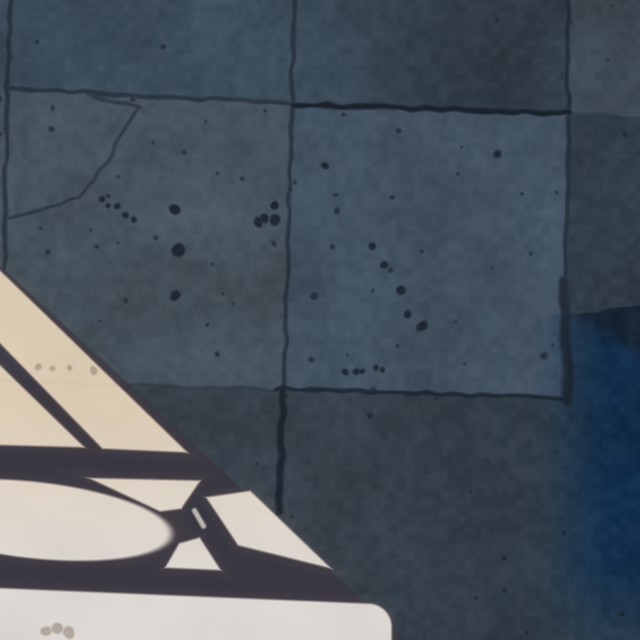
A three.js fragment shader for this texture:

```glsl
// Worn blue-grey floor tiles with grout, cracks and dark spots, crossed by
// sunlight falling through an ornamental frame. Tiles come from sheared joint
// lines, the light from convex quads, an ellipse and a rounded slab.
varying vec2 vUv;

const vec3 TILE_LEFT = vec3(.275, .322, .36);
const vec3 TILE_MID = vec3(.262, .318, .378);
const vec3 TILE_TOP = vec3(.235, .292, .345);
const vec3 TILE_DIM = vec3(.19, .235, .275);
const vec3 TILE_LOW = vec3(.218, .253, .29);
const vec3 BLUE_SHADE = vec3(.075, .185, .3);
const vec3 GROUT = vec3(.095, .125, .165);
const vec3 FRAME = vec3(.215, .21, .25);
const vec3 SUN_WARM = vec3(.88, .815, .72);
const vec3 SUN_PALE = vec3(.88, .86, .845);
const vec3 STAIN = vec3(.58, .52, .47);
const float SOFT = .0028;
const float GRAIN = .07;

float hash(vec2 p) {
  vec3 q = fract(p.xyx * .1031);
  q += dot(q, q.yzx + 33.33);
  return fract((q.x + q.y) * q.z);
}

float noise(vec2 p) {
  vec2 i = floor(p), f = fract(p);
  f = f * f * (3. - 2. * f);
  return mix(mix(hash(i), hash(i + vec2(1, 0)), f.x),
             mix(hash(i + vec2(0, 1)), hash(i + vec2(1, 1)), f.x), f.y);
}

float fbm(vec2 p) {
  float sum = 0., amp = .5;
  for (int i = 0; i < 4; i++) { sum += amp * noise(p); p = p * 2.03 + 17.; amp *= .5; }
  return sum;
}

float fill(float d) { return 1. - smoothstep(-SOFT, SOFT, d); }

// Soft segment from s.xy to s.zw
float stroke(vec2 p, vec4 s, float w) {
  vec2 e = s.zw - s.xy, r = p - s.xy;
  float d = length(r - e * clamp(dot(r, e) / dot(e, e), 0., 1.));
  return 1. - smoothstep(w * .3, w + SOFT, d);
}

float edge(vec2 p, vec2 a, vec2 b) {
  vec2 e = normalize(b - a);
  return dot(p - a, vec2(-e.y, e.x));
}

// Convex quad, corners clockwise
float quad(vec2 p, vec4 a, vec4 b) {
  return max(max(edge(p, a.xy, a.zw), edge(p, a.zw, b.xy)),
             max(edge(p, b.xy, b.zw), edge(p, b.zw, a.xy)));
}

// Jittered spots strung along a segment
float trail(vec2 p, vec4 s, float count, float jitter, float size) {
  float m = 0.;
  for (int i = 0; i < 5; i++) {
    float k = float(i);
    if (k >= count) break;
    vec2 h = vec2(hash(s.xy * 91. + k), hash(s.zw * 57. + k * 3.));
    vec2 c = mix(s.xy, s.zw, k / (count - 1.)) + jitter * (h - .5);
    m = max(m, fill(length(p - c) - size * (.65 + .5 * h.x)));
  }
  return m;
}

// Tiny spots, at most one per cell
float scatter(vec2 p, float cell, float share) {
  float m = 0.;
  for (int k = 0; k < 9; k++) {
    vec2 c = floor(p / cell) + vec2(mod(float(k), 3.), k / 3) - 1.;
    vec2 o = vec2(hash(c + 31.), hash(c + 73.));
    m = max(m, step(hash(c + 5.), share) * fill(length(p - (c + o) * cell) - .002 - .004 * o.x * o.y));
  }
  return m;
}

void main() {
  vec2 p = vUv, q = p + .006 * (vec2(noise(p * 45.), noise(p * 45. + 9.)) - .5);
  float mottle = fbm(p * 9.);

  // Tiles split by sheared joints
  float right = fill(.434 + .026 * q.y - q.x), far = fill(.884 + .005 * q.y - q.x);
  float top = fill(.861 - .042 * q.x - q.y), low = fill(q.y - .405 + .03 * q.x);
  vec3 col = mix(TILE_LEFT, TILE_MID, right);
  col = mix(col, mix(TILE_TOP, TILE_DIM, smoothstep(.5, .75, p.x)), top);
  col = mix(col, mix(TILE_LOW, TILE_DIM, smoothstep(.45, .85, p.x)), low);
  col = mix(col, TILE_DIM + .05 * top, far);

  // Blue shade and its dark upper lip
  float lower = fill(q.y - .51 - .1 * (q.x - .89));
  col = mix(col, BLUE_SHADE, lower * smoothstep(.82, .97, p.x) * smoothstep(-.08, .15, p.y));
  col = mix(col, GROUT, .7 * lower * far * smoothstep(-.02, .02, p.y - .51 + .6 * (p.x - .89)));
  col = col * (.86 + .28 * mottle) + GRAIN * (fbm(p * 75.) - .5);

  // Grout and cracks
  float g = .55 * stroke(q, vec4(.013, .861, .456, .839), .003);
  g = max(g, .95 * stroke(q, vec4(.456, .837, .889, .823), .004));
  g = max(g, .2 * stroke(q, vec4(0, .405, .443, .392), .002));
  g = max(g, .75 * stroke(q, vec4(.43, .392, .89, .378), .003));
  g = max(g, .55 * stroke(q, vec4(.015, 1, .006, .57), .003));
  g = max(g, .55 * stroke(q, vec4(.46, 1, .444, .392), .003));
  g = max(g, .85 * stroke(q, vec4(.442, .392, .436, .2), .006));
  g = max(g, .6 * stroke(q, vec4(.89, 1, .884, .56), .003));
  g = max(g, .75 * stroke(q, vec4(.881, .56, .887, .375), .01));
  float crack = max(stroke(q, vec4(.215, .833, .169, .75), .002), stroke(q, vec4(.169, .75, .124, .69), .002));
  crack = max(crack, stroke(q, vec4(.124, .69, .013, .66), .002));
  crack = max(crack, stroke(q, vec4(.135, .853, .218, .833), .003));
  g = max(g, .45 * crack);

  // Spots in runs, then sparse scatter
  float s = trail(q, vec4(.271, .672, .277, .54), 3., .008, .009);
  s = max(s, trail(q, vec4(.4, .66, .424, .67), 5., .022, .007));
  s = max(s, trail(q, vec4(.583, .605, .652, .478), 5., .025, .007));
  s = max(s, trail(q, vec4(.538, .418, .602, .426), 5., .012, .005));
  s = max(s, trail(q, vec4(.16, .686, .207, .655), 5., .012, .005));
  s = max(s, trail(q, vec4(.508, .74, .778, .762), 2., .005, .008));
  s = max(s, .75 * scatter(q, .045, .3 - .2 * max(max(top, low), far)));
  col = mix(col, GROUT, max(g, .85 * s));

  // Frame shadow under the diagonal, then its sunlit openings
  col = mix(col, FRAME, .85 * fill(edge(p, vec2(0, .577), vec2(.56, .06)) - .006));
  float d = quad(p, vec4(-.05, .626, .293, .293), vec4(.16, .299, -.05, .515));
  d = min(d, quad(p, vec4(-.05, .478, .132, .301), vec4(-.05, .306, -.1, .4)));
  d = min(d, quad(p, vec4(.139, .253, .313, .249), vec4(.283, .205, .25, .201)));
  d = min(d, quad(p, vec4(.322, .223, .391, .233), vec4(.517, .112, .372, .148)));
  d = min(d, quad(p, vec4(.28, .151, .312, .16), vec4(.345, .109, .258, .113)));
  vec2 o = p - vec2(.052, .1875);
  o.y += .1 * o.x;
  d = min(d, (length(o / vec2(.216, .06)) - 1.) * .06);
  vec2 b = p + vec2(-.577, .042 * p.x - .046);
  d = min(d, length(max(b, 0.)) + min(max(b.x, b.y), 0.) - .035);
  float sun = max(fill(d), .8 * stroke(p, vec4(.304, .202, .318, .178), .004));
  vec3 light = mix(SUN_PALE, SUN_WARM, smoothstep(.05, .42, p.y)) * (.95 + .06 * mottle);
  float stain = trail(q, vec4(.06, .424, .14, .423), 4., .012, .006);
  stain = max(stain, trail(q, vec4(.07, .015, .105, .014), 3., .006, .008));
  light = mix(light, STAIN, .6 * max(stain, .4 * g));
  col += vec3(.07, .035, .02) * exp(-max(d, 0.) * 130.);
  gl_FragColor = vec4(mix(col, light, sun), 1);
}
```
